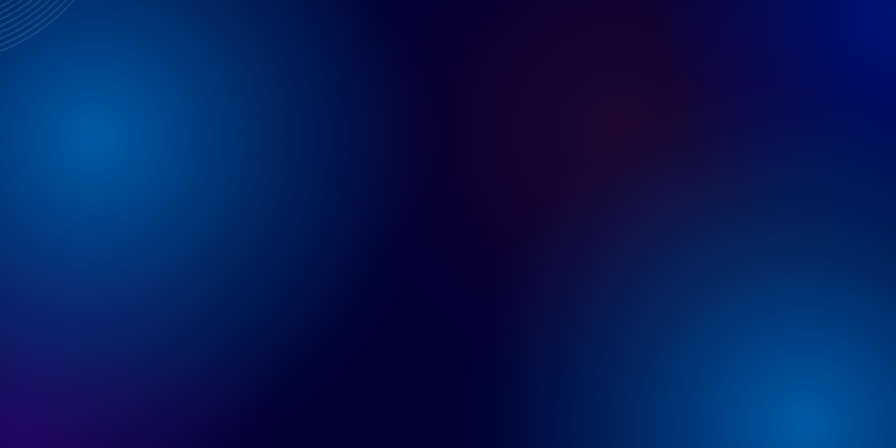
A Shadertoy shader for this background:

```glsl
// Soft radial falloff: 1 at the center, 0 at the given radius
float glow(vec2 p, vec2 center, float radius, float power) {
    return pow(max(1.0 - length(p - center) / radius, 0.0), power);
}

// Fine concentric arcs between two radii
float arcs(vec2 p, vec2 center, float spacing, float outerRadius) {
    float pixel = 1.0 / iResolution.y;
    float r = length(p - center);
    float offset = abs(fract((outerRadius - r) / spacing + 0.5) - 0.5) * spacing;
    float line = 1.0 - smoothstep(0.0006, 0.0012 + pixel, offset);
    return line * (1.0 - smoothstep(outerRadius, outerRadius + 0.004, r));
}

void mainImage(out vec4 fragColor, in vec2 fragCoord) {
    // Canvas height is one unit, x is stretched to a width of two
    vec2 p = fragCoord / iResolution.xy * vec2(2.0, 1.0);

    vec3 navy = vec3(0.005, 0.0, 0.195);
    vec3 azure = vec3(0.0, 0.36, 0.65);
    vec3 maroon = vec3(0.115, 0.025, 0.19);
    vec3 violet = vec3(0.14, 0.0, 0.36);
    vec3 cobalt = vec3(0.0, 0.07, 0.46);

    // Dim color washes
    vec3 color = navy;
    color = mix(color, maroon, glow(p, vec2(1.38, 0.71), 0.60, 1.0));
    color = mix(color, violet, glow(p, vec2(0.04, 0.02), 0.60, 1.1));
    color = mix(color, cobalt, glow(p, vec2(2.0, 0.97), 0.55, 1.0));

    // Two bright azure lights
    color = mix(color, azure, glow(p, vec2(0.208, 0.693), 0.78, 1.25));
    color = mix(color, azure, glow(p, vec2(1.797, 0.05), 0.78, 1.25));

    // Thin arcs in the upper left corner
    float lines = arcs(p, vec2(-0.156, 1.286), 0.013, 0.43);
    color = mix(color, vec3(0.2, 0.45, 0.7), 0.35 * lines);

    fragColor = vec4(color, 1.0);
}
```
